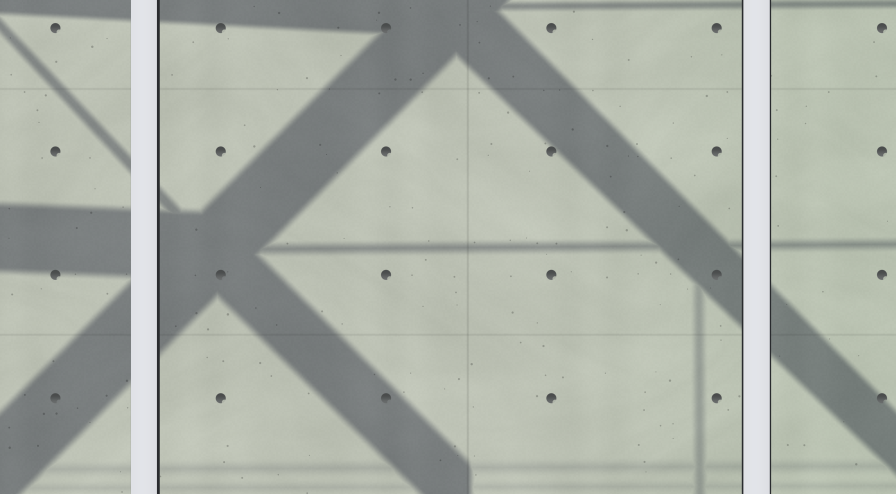
This texture is drawn by a Shadertoy shader. Its source:

```glsl
// Sunlit concrete wall crossed by soft shadows of a steel truss, seen behind
// two pale window mullions. Shadows are tapered capsules; the concrete is
// layered sines, cellular pits, a repeated grid of tie holes and thin joints.

const vec2 VIEW = vec2(7.68, 4.22);   // wall units, y runs downward
const vec3 LIT = vec3(0.737, 0.757, 0.705);
const vec3 SHADE = vec3(0.472, 0.490, 0.492);
const vec3 HOLE = vec3(0.29, 0.30, 0.30);
const vec3 FRAME = vec3(0.875, 0.882, 0.900);

vec2 hash2(vec2 p) {
    vec3 q = fract(p.xyx * vec3(0.1031, 0.1030, 0.0973));
    q += dot(q, q.yzx + 33.33);
    return fract((q.xx + q.yz) * q.zy);
}

// Shadow coverage of a capsule whose half width runs from wa to wb
float bar(vec2 p, vec2 a, vec2 b, float wa, float wb, float blur) {
    vec2 d = b - a;
    float t = clamp(dot(p - a, d) / dot(d, d), 0.0, 1.0);
    float dist = length(p - a - d * t) - mix(wa, wb, t);
    return 1.0 - smoothstep(-blur, blur, dist);
}

float disc(vec2 p, float radius, float edge) {
    return 1.0 - smoothstep(-edge, edge, length(p) - radius);
}

// Vertical or horizontal strip between two coordinates
float strip(float x, float lo, float hi, float edge) {
    return smoothstep(lo - edge, lo + edge, x) * (1.0 - smoothstep(hi - edge, hi + edge, x));
}

// Cloudy horizontal streaks, about -1 to 1
float streaks(vec2 p) {
    float sum = 0.0, amp = 0.5;
    for (int i = 0; i < 5; i++) {
        p += 0.35 * sin(p.yx * vec2(1.7, 0.9) + float(i) * 2.1);
        sum += amp * sin(p.x * 1.3 + float(i)) * sin(p.y * 3.1 + sin(p.x * 0.8));
        p = p * 1.75 + vec2(1.9, 3.7);
        amp *= 0.68;
    }
    return sum;
}

// Sparse little pits, one candidate in each cell
float pits(vec2 p, float cells, float edge) {
    vec2 g = p * cells, id = floor(g), h = hash2(id);
    float present = step(0.87, hash2(id + 71.0).x);
    float radius = mix(0.025, 0.07, h.y);
    return present * disc(fract(g) - 0.2 - 0.6 * h, radius, edge * cells);
}

float trussShadow(vec2 p) {
    float s = 0.0;
    // Main members
    s = max(s, bar(p, vec2(-0.5, -0.11), vec2(3.9, 0.12), 0.20, 0.20, 0.035));
    s = max(s, bar(p, vec2(4.1, -0.14), vec2(-0.4, 4.36), 0.30, 0.31, 0.045));
    s = max(s, bar(p, vec2(3.7, -0.10), vec2(7.9, 4.00), 0.27, 0.19, 0.040));
    s = max(s, bar(p, vec2(-0.5, 2.01), vec2(1.8, 2.10), 0.29, 0.29, 0.045));
    float brace = bar(p, vec2(1.75, 2.07), vec2(4.3, 4.56), 0.25, 0.24, 0.045);
    s = max(s, brace * (1.0 - smoothstep(4.00, 4.08, p.x)));
    // Thin rods
    s = max(s, 0.85 * bar(p, vec2(-0.1, 0.11), vec2(1.7, 2.02), 0.04, 0.05, 0.035));
    s = max(s, 0.78 * bar(p, vec2(2.0, 2.13), vec2(7.9, 2.085), 0.035, 0.03, 0.045));
    s = max(s, 0.80 * bar(p, vec2(4.1, 0.055), vec2(7.9, 0.03), 0.03, 0.03, 0.030));
    s = max(s, 0.55 * bar(p, vec2(5.99, 2.35), vec2(6.0, 4.4), 0.04, 0.04, 0.040));
    // Faint rails near the foot
    s = max(s, 0.35 * bar(p, vec2(0.0, 4.01), vec2(7.9, 3.98), 0.025, 0.03, 0.060));
    s = max(s, 0.28 * bar(p, vec2(0.0, 4.17), vec2(7.9, 4.15), 0.02, 0.02, 0.050));
    return s;
}

vec3 concrete(vec2 p, float px) {
    float shadow = trussShadow(p);
    vec3 col = mix(LIT, SHADE, shadow);
    col += 0.026 * streaks(p) * mix(1.0, 0.55, shadow);
    col += 0.007 * sin(p.x * 9.0 + 2.0 * sin(p.x * 3.7));
    col += (hash2(floor(p * 65.0)).x - 0.5) * 0.010;
    col += vec3(-0.010, 0.004, -0.010) * smoothstep(4.0, 7.6, p.x);
    // Formwork joints
    float rowDist = abs(p.y - 0.76 - 2.10 * round((p.y - 0.76) / 2.10));
    col *= 1.0 - 0.07 * (1.0 - smoothstep(0.0, 0.008 + px, rowDist));
    col *= 1.0 - 0.10 * (1.0 - smoothstep(0.0, 0.008 + px, abs(p.x - 4.01)));
    col *= 1.0 - 0.22 * pits(p, 7.0, px * 0.7);
    // Tie holes with a sunlit lower right lip
    vec2 period = vec2(1.417, 1.054), c = p - vec2(0.475, 0.24);
    c -= period * round(c / period);
    float lip = disc(c - vec2(0.032, 0.034), 0.022, px * 0.7);
    float hole = disc(c, 0.043, px * 0.7) * (1.0 - 0.85 * lip);
    vec3 inside = HOLE + 0.12 * smoothstep(-0.03, 0.04, c.y);
    return mix(col, inside, hole);
}

// Pale post between lo and hi, with dark gaps of given widths beside it
vec3 mullion(vec3 col, float x, float lo, float hi, vec2 gaps, float px) {
    col = mix(col, vec3(0.16, 0.17, 0.18), strip(x, lo - gaps.x, hi + gaps.y, px * 0.6));
    float across = (x - lo) / (hi - lo);
    vec3 face = FRAME + 0.018 * sin(across * 3.14159) - 0.012 * across;
    return mix(col, face, strip(x, lo, hi, px * 0.6));
}

void mainImage(out vec4 fragColor, in vec2 fragCoord) {
    vec2 uv = fragCoord / iResolution.xy;
    vec2 p = vec2(uv.x, 1.0 - uv.y) * VIEW;
    float px = VIEW.x / iResolution.x;
    vec3 col = concrete(p, px);
    col = mullion(col, p.x, 1.122, 1.345, vec2(0.0, 0.024), px);
    col = mullion(col, p.x, 6.372, 6.598, vec2(0.014, 0.012), px);
    fragColor = vec4(col, 1.0);
}
```
